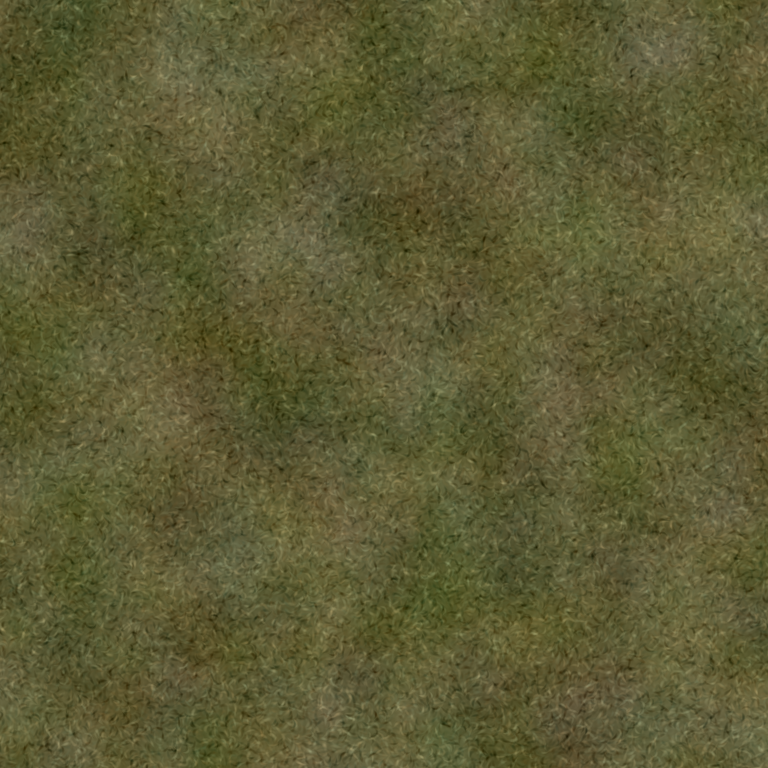
Give the GLSL for this texture, as a WebGL 2 fragment shader.

```glsl
#version 300 es
precision highp float;
// Short, worn turf: soft olive and straw patches under fine, tangled grass blades.

uniform vec2 u_resolution;
out vec4 fragColor;

const float TAU = 6.28319;
const int BLADE_LAYERS = 4;

vec3 hash3(vec2 p) {
    vec3 q = fract(p.xyx * vec3(0.1031, 0.1030, 0.0973));
    q += dot(q, q.yxz + 33.33);
    return fract((q.xxy + q.yzz) * q.zyx);
}

vec2 direction(float angle) {
    return vec2(cos(angle), sin(angle));
}

float cornerGradient(vec2 cell, vec2 offset) {
    return dot(direction(TAU * hash3(cell).x), offset);
}

float gradientNoise(vec2 p) {
    vec2 cell = floor(p);
    vec2 f = fract(p);
    vec2 u = f * f * f * (f * (f * 6.0 - 15.0) + 10.0);
    vec2 e = vec2(1.0, 0.0);
    float low = mix(cornerGradient(cell, f), cornerGradient(cell + e.xy, f - e.xy), u.x);
    float high = mix(cornerGradient(cell + e.yx, f - e.yx), cornerGradient(cell + e.xx, f - e.xx), u.x);
    return mix(low, high, u.y);
}

float fbm(vec2 p, int octaves, float gain) {
    float sum = 0.0;
    float amplitude = 1.0;
    for (int i = 0; i < octaves; i++) {
        sum += amplitude * gradientNoise(p);
        p = mat2(1.6, 1.2, -1.2, 1.6) * p + 17.3;
        amplitude *= gain;
    }
    return sum;
}

// Soft, slightly bent blade with a smooth falloff to its edge
float blade(vec2 p, float angle, float bend, vec2 size) {
    vec2 along = direction(angle);
    vec2 q = vec2(dot(p, along), dot(p, vec2(-along.y, along.x)));
    q.y += bend * q.x * q.x;
    q /= size;
    float falloff = max(0.0, 1.0 - dot(q, q));
    return falloff * falloff;
}

// One jittered grid of blades; x is the light and dark sum, y the tint sum
vec2 bladeLayer(vec2 p, float seed, float lean) {
    vec2 cell = floor(p);
    vec2 sum = vec2(0.0);
    for (int y = -1; y <= 1; y++) {
        for (int x = -1; x <= 1; x++) {
            vec2 id = cell + vec2(x, y);
            vec3 place = hash3(id + seed);
            vec3 look = hash3(id + seed + 71.7);
            float angle = lean + (place.z - 0.5) * 2.6;
            vec2 size = vec2(mix(0.65, 1.0, look.x), mix(0.24, 0.36, look.z));
            float cover = blade(p - id - place.xy, angle, look.z - 0.5, size);
            sum += cover * (vec2(look.y, fract(look.x * 7.0 + look.z)) * 2.0 - 1.0);
        }
    }
    return sum;
}

vec2 grassBlades(vec2 uv, float density) {
    float lean = 4.0 * gradientNoise(uv * 16.0 + 5.0) + 0.9;
    vec2 sum = vec2(0.0);
    for (int i = 0; i < BLADE_LAYERS; i++) {
        float layer = float(i);
        vec2 shift = vec2(0.37, 0.61) * layer;
        sum += bladeLayer(uv * density + shift, 130.0 * layer + 11.0, lean);
    }
    return sum;
}

vec3 groundColor(vec2 uv) {
    vec3 shadeGreen = vec3(0.275, 0.278, 0.122);
    vec3 strawOlive = vec3(0.448, 0.428, 0.282);
    float dryness = 0.5 + 0.62 * fbm(uv * 5.0 + 3.1, 4, 0.6);
    float hue = fbm(uv * 6.0 + 41.0, 3, 0.6);
    float coolness = fbm(uv * 8.0 + 83.0, 2, 0.5);
    vec3 color = mix(shadeGreen, strawOlive, clamp(dryness, -0.1, 1.1));
    color += hue * vec3(0.030, -0.012, 0.012);
    return color + coolness * vec3(-0.012, 0.0, 0.045);
}

void main() {
    vec2 uv = gl_FragCoord.xy / min(u_resolution.x, u_resolution.y);
    vec2 blades = grassBlades(uv, 108.0);

    // Blades lighten or darken the ground, with a faint tint of their own
    vec3 color = groundColor(uv);
    color += blades.x * vec3(0.088, 0.086, 0.074);
    color += blades.y * vec3(0.012, -0.004, -0.010);
    color += 0.03 * gradientNoise(uv * 190.0);

    fragColor = vec4(clamp(color, 0.0, 1.0), 1.0);
}
```
